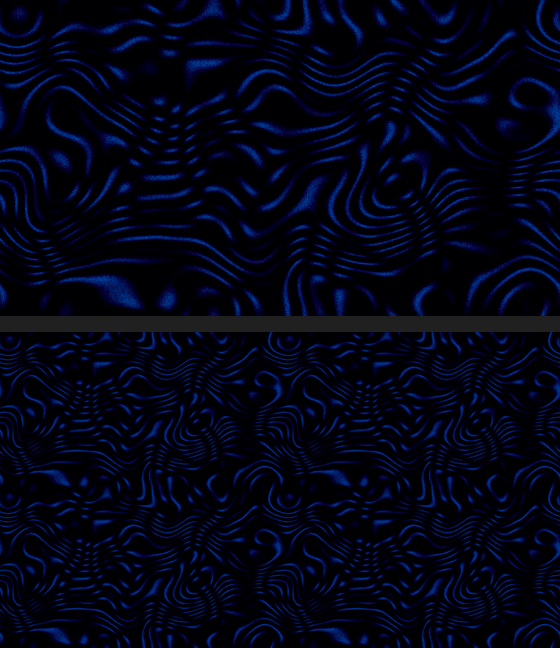
Top: one tile. Bottom: repeated 2 by 2.
This background is drawn by a WebGL 2 fragment shader. Its source:

```glsl
#version 300 es
precision highp float;

uniform vec2 u_resolution;
out vec4 fragColor;

const float TAU = 6.2831853;

float hash(vec2 cell, float seed) {
    vec3 p = fract(vec3(cell.xyx + seed * 17.3) * vec3(0.1031, 0.1030, 0.0973));
    p += dot(p, p.yzx + 33.33);
    return fract((p.x + p.y) * p.z);
}

// Gradient at a lattice corner, wrapped to the period
float corner(vec2 cell, vec2 offset, vec2 period, float seed) {
    float angle = TAU * hash(mod(cell, period), seed);
    return dot(vec2(cos(angle), sin(angle)), offset);
}

// Tiling gradient noise with a whole number of cells per canvas
float gradientNoise(vec2 uv, vec2 period, float seed) {
    vec2 p = uv * period;
    vec2 cell = floor(p);
    vec2 f = p - cell;
    vec2 fade = f * f * f * (f * (f * 6.0 - 15.0) + 10.0);
    vec2 e = vec2(1.0, 0.0);
    float low = mix(corner(cell, f, period, seed),
                    corner(cell + e.xy, f - e.xy, period, seed), fade.x);
    float high = mix(corner(cell + e.yx, f - e.yx, period, seed),
                     corner(cell + e.xx, f - e.xx, period, seed), fade.x);
    return mix(low, high, fade.y);
}

void main() {
    vec2 uv = gl_FragCoord.xy / u_resolution;

    // Fine horizontal ripples, bent by two broad warps
    float ripplePhase = 16.0 * uv.y
        + 3.6 * gradientNoise(uv, vec2(7.0, 4.0), 1.0)
        + 4.0 * gradientNoise(uv, vec2(5.0, 3.0), 2.0);

    // Wide upright bands that break the ripples into chains
    float bandPhase = 3.0 * uv.x
        + 1.4 * gradientNoise(uv, vec2(7.0, 3.0), 3.0)
        + 0.8 * gradientNoise(uv, vec2(4.0, 2.0), 4.0);

    // Crests shift by half a ripple across each dark band
    float glow = max(sin(TAU * ripplePhase) * sin(TAU * bandPhase), 0.0);

    // Fine grain inside the lit parts
    float grain = hash(floor(uv * vec2(512.0, 288.0)), 5.0) - 0.5;
    glow = max(glow + 0.22 * grain * smoothstep(0.1, 0.5, glow), 0.0);

    // Black through navy to azure
    float blue = 0.008 + 0.515 * pow(glow, 1.5);
    float green = 0.65 * max(blue - 0.22, 0.0);
    float red = 0.02 * smoothstep(0.1, 0.25, blue) * (1.0 - smoothstep(0.3, 0.4, blue));
    fragColor = vec4(red, green, blue, 1.0);
}
```
